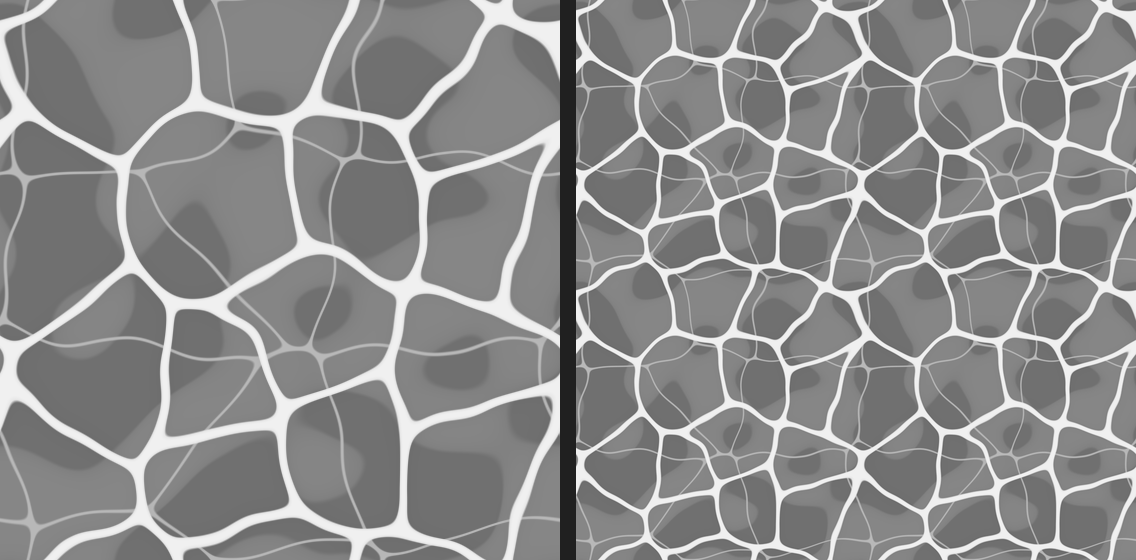
Left, the tile; right, the same tile 2 across and 2 down.
A Shadertoy shader for this texture:

```glsl
const float VEIN_CELLS = 4.0;        // whole cells per tile
const float THREAD_CELLS = 3.0;
const float BLOB_CELLS = 5.0;
const float VEIN_HALF_WIDTH = 0.0085;
const float THREAD_HALF_WIDTH = 0.0024;
const float VEIN_FILLET = 0.0100;
const float THREAD_FILLET = 0.0055;
const float EDGE_SOFTNESS = 0.0018;
const float SITE_JITTER = 0.84;
const float BLOB_LEVEL = 0.04;
const float BLOB_EDGE = 0.022;
const float BLOB_SHADE = 0.35;
const float BLOB_SHADE_REACH = 0.07;
const float VEIN_SHADE = 0.03;
const float VEIN_SHADE_REACH = 0.008;
const vec3 LIGHT_GREY = vec3(0.525);
const vec3 DARK_GREY = vec3(0.438);
const vec3 THREAD_GREY = vec3(0.72);
const vec3 VEIN_RIM = vec3(0.90);
const vec3 VEIN_WHITE = vec3(0.94);

vec2 hash2(vec2 p) {
    vec3 q = fract(p.xyx * vec3(0.1031, 0.1030, 0.0973));
    q += dot(q, q.yzx + 33.33);
    return fract((q.xx + q.yz) * q.zy);
}

vec2 wrappedHash(vec2 cell, float period, float seed) {
    return hash2(mod(cell, period) + seed);
}

float cornerSlope(vec2 cell, vec2 offset, float period, float seed) {
    vec2 gradient = wrappedHash(cell, period, seed) * 2.0 - 1.0;
    return dot(normalize(gradient + 0.0001), offset);
}

// Gradient noise that repeats once per tile
float noise(vec2 uv, float period, float seed) {
    vec2 p = uv * period;
    vec2 i = floor(p), f = p - i;
    vec2 u = f * f * f * (f * (f * 6.0 - 15.0) + 10.0);
    vec2 e = vec2(1.0, 0.0);
    float low = mix(cornerSlope(i, f, period, seed),
                    cornerSlope(i + e.xy, f - e.xy, period, seed), u.x);
    float high = mix(cornerSlope(i + e.yx, f - e.yx, period, seed),
                     cornerSlope(i + e.xx, f - e.xx, period, seed), u.x);
    return mix(low, high, u.y);
}

vec2 warp(vec2 uv, float period, float seed) {
    return vec2(noise(uv, period, seed), noise(uv, period, seed + 37.0));
}

vec2 site(vec2 cell, float period, float seed) {
    return cell + 0.5 + SITE_JITTER * (wrappedHash(cell, period, seed) - 0.5);
}

// Distance to the Voronoi borders, with filleted junctions
float web(vec2 uv, float period, float seed, float fillet) {
    vec2 p = uv * period;
    vec2 home = floor(p), nearestCell = home, nearest = vec2(0.0);
    float best = 100.0;
    for (int y = -1; y <= 1; y++)
    for (int x = -1; x <= 1; x++) {
        vec2 cell = home + vec2(x, y);
        vec2 toSite = site(cell, period, seed) - p;
        float d = dot(toSite, toSite);
        if (d < best) {
            best = d;
            nearest = toSite;
            nearestCell = cell;
        }
    }
    float sum = 0.0;
    for (int y = -2; y <= 2; y++)
    for (int x = -2; x <= 2; x++) {
        if (x == 0 && y == 0) continue;
        vec2 other = site(nearestCell + vec2(x, y), period, seed) - p;
        float border = dot(0.5 * (nearest + other), normalize(other - nearest));
        sum += exp(-border / (period * fillet));
    }
    return -fillet * log(max(sum, 1e-20));
}

float stroke(float d, float halfWidth, float soft) {
    return 1.0 - smoothstep(halfWidth - soft, halfWidth + soft, d);
}

void mainImage(out vec4 fragColor, in vec2 fragCoord) {
    vec2 uv = fragCoord / iResolution.xy;
    float soft = max(EDGE_SOFTNESS, 0.75 / iResolution.y);

    // Two-tone ground: blobs with a soft shade outside their rims
    vec2 blobUv = uv + 0.03 * warp(uv, 4.0, 211.0);
    float blob = noise(blobUv, BLOB_CELLS, 71.0) - BLOB_LEVEL;
    float shade = BLOB_SHADE * exp(min(blob, 0.0) / BLOB_SHADE_REACH);
    float dark = mix(shade, 1.0, smoothstep(-BLOB_EDGE, BLOB_EDGE, blob));
    vec3 color = mix(LIGHT_GREY, DARK_GREY, dark);

    // Thin threads behind
    vec2 threadUv = uv + 0.055 * warp(uv, 5.0, 131.0);
    float thread = web(threadUv, THREAD_CELLS, 17.0, THREAD_FILLET);
    color = mix(color, THREAD_GREY, stroke(thread, THREAD_HALF_WIDTH, soft));

    // Thick veins in front
    vec2 veinUv = uv + 0.035 * warp(uv, 4.0, 307.0) + 0.026 * warp(uv, 8.0, 401.0);
    float vein = web(veinUv, VEIN_CELLS, 53.0, VEIN_FILLET);
    float outside = max(vein - VEIN_HALF_WIDTH, 0.0);
    color *= 1.0 - VEIN_SHADE * exp(-outside / VEIN_SHADE_REACH);
    vec3 veinColor = mix(VEIN_WHITE, VEIN_RIM, smoothstep(0.3, 1.0, vein / VEIN_HALF_WIDTH));
    color = mix(color, veinColor, stroke(vein, VEIN_HALF_WIDTH, soft));

    fragColor = vec4(color, 1.0);
}
```
